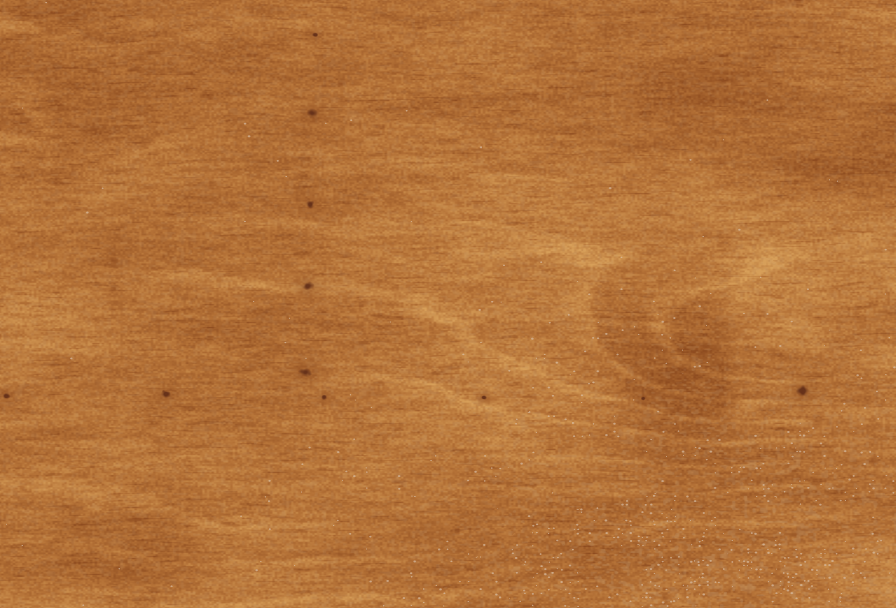
Give the GLSL for this texture, as a Shadertoy shader.

```glsl
// Varnished amber wood board with soft cathedral figure, fine fibres, pin knots and glints
#define DARK_WOOD vec3(0.560, 0.300, 0.125)
#define MID_WOOD vec3(0.708, 0.445, 0.214)
#define PALE_WOOD vec3(0.845, 0.625, 0.350)
#define KNOT_COLOR vec3(0.360, 0.160, 0.085)
#define SHEEN_COLOR vec3(0.740, 0.570, 0.400)
#define GLINT_COLOR vec3(0.860, 0.770, 0.680)
#define FIGURE_CONTRAST 0.98
#define FIBRE_CONTRAST 0.72
#define GRAIN_CONTRAST 0.62
#define RING_COUNT 12.0
#define GLINT_CELLS 150.0

float hash(vec2 p) {
    vec3 q = fract(vec3(p.xyx) * 0.1031);
    q += dot(q, q.yzx + 33.33);
    return fract((q.x + q.y) * q.z);
}

float noise(vec2 p) {
    vec2 i = floor(p), f = fract(p);
    f = f * f * (3.0 - 2.0 * f);
    return mix(mix(hash(i), hash(i + vec2(1, 0)), f.x),
               mix(hash(i + vec2(0, 1)), hash(i + vec2(1, 1)), f.x), f.y);
}

// Signed fractal noise, roughly -0.5 to 0.5
float fbm(vec2 p) {
    float sum = 0.0, amp = 0.5;
    for (int i = 0; i < 5; i++) {
        sum += amp * (noise(p) - 0.5);
        p = mat2(1.98, 0.12, -0.12, 1.98) * p + 17.3;
        amp *= 0.55;
    }
    return sum;
}

float mound(vec2 p, vec2 center, vec2 radius) {
    vec2 q = (p - center) / radius;
    return exp(-dot(q, q));
}

// Height field whose contours are the growth rings
float ringHeight(vec2 p) {
    float h = 0.85 * p.y + 0.12 * fbm(p * vec2(1.6, 3.0) + 4.0);
    h += 0.05 * fbm(p * vec2(6.0, 14.0));
    h += 0.36 * mound(p, vec2(1.30, 0.42), vec2(0.40, 0.16));
    h += 0.30 * mound(p, vec2(1.36, 0.80), vec2(0.32, 0.13));
    h += 0.16 * mound(p, vec2(0.02, 0.76), vec2(0.28, 0.09));
    return h + 0.10 * mound(p, vec2(0.45, 0.20), vec2(0.50, 0.14));
}

// Broad bands, thin pale ring edges and cloudy streaks
float figure(vec2 p) {
    float h = ringHeight(p) * RING_COUNT;
    float band = noise(vec2(h * 0.9, 3.0)) - 0.5;
    float edge = fract(h + 0.4 * noise(p * 5.0));
    float line = smoothstep(0.60, 0.88, edge) * (1.0 - smoothstep(0.88, 1.0, edge));
    float fade = smoothstep(0.35, 0.75, noise(p * vec2(2.5, 6.0) + 9.0));
    float clouds = fbm(p * vec2(2.4, 5.0) + 31.0);
    float streaks = fbm(p * vec2(4.0, 24.0) + 83.0);
    return 0.50 * band + 0.42 * line * fade - 0.05 + 1.05 * clouds + 0.50 * streaks;
}

float fibres(vec2 p) {
    p.y += 0.02 * fbm(p * vec2(3.0, 4.0));
    float broad = noise(p * vec2(6.0, 75.0)) - 0.5;
    float fine = noise(p * vec2(26.0, 210.0) + 7.0) - 0.5;
    float pores = smoothstep(0.74, 0.95, noise(p * vec2(32.0, 260.0) + 51.0));
    return 0.35 * broad + 0.60 * fine - 0.50 * pores + 0.04;
}

// Small core with a soft stain around it
vec2 knot(vec2 p, vec2 center, float radius) {
    vec2 q = (p - center) * vec2(0.8, 1.0);
    float d = length(q) + 0.6 * radius * (noise(p * 190.0) - 0.5);
    return vec2(1.0 - smoothstep(0.3 * radius, 1.3 * radius, d),
                exp(-dot(q, q) / (8.0 * radius * radius)));
}

// One column and one row of pin knots
vec2 knots(vec2 p) {
    vec2 total = vec2(0.0);
    for (int i = 0; i < 6; i++) {
        float k = float(i);
        float r = hash(vec2(k, 5.0)), s = hash(vec2(k, 8.0));
        vec2 columnSpot = vec2(0.518 - 0.004 * k, 0.950 - 0.143 * k + 0.02 * (s - 0.5));
        vec2 rowSpot = vec2(0.01 + 0.262 * k, 0.352 + 0.014 * (r - 0.5));
        if (i < 5) total = max(total, knot(p, columnSpot, mix(0.003, 0.007, s)));
        total = max(total, knot(p, rowSpot, mix(0.003, 0.008, r)));
    }
    return total;
}

// Tiny varnish highlights, one candidate per cell
float glints(vec2 p, float density) {
    vec2 cell = floor(p * GLINT_CELLS), f = fract(p * GLINT_CELLS);
    vec2 spot = 0.3 + 0.4 * vec2(hash(cell + 11.0), hash(cell + 29.0));
    float size = mix(0.18, 0.42, hash(cell + 43.0));
    float d = length((f - spot) * vec2(0.8, 1.0));
    return step(1.0 - density, hash(cell)) * (1.0 - smoothstep(0.2 * size, size, d));
}

void mainImage(out vec4 fragColor, in vec2 fragCoord) {
    vec2 p = fragCoord / iResolution.y;

    // Tone from figure, fibres and fine grain
    float grain = noise(p * vec2(260.0, 345.0)) - 0.5;
    float tone = FIGURE_CONTRAST * figure(p) + FIBRE_CONTRAST * fibres(p) + GRAIN_CONTRAST * grain;

    // Smoky patch with a crisp right side
    float smokeEdge = 1.195 + 0.03 * fbm(p * vec2(4.0, 18.0));
    float smoke = mound(p, vec2(1.14, 0.40), vec2(0.12, 0.16));
    tone -= 0.55 * smoke * (1.0 - smoothstep(smokeEdge - 0.015, smokeEdge + 0.025, p.x));
    vec3 color = mix(MID_WOOD, tone < 0.0 ? DARK_WOOD : PALE_WOOD, min(abs(tone), 1.0));

    // Greyish sheen and glints gather at lower right
    float gloss = mound(p, vec2(1.18, 0.06), vec2(0.42, 0.30));
    float haze = smoothstep(0.50, 0.90, noise(p * vec2(150.0, 240.0) + 70.0));
    color = mix(color, SHEEN_COLOR, haze * (0.16 + 0.22 * gloss));
    float density = 0.002 + 0.20 * gloss * smoothstep(0.35, 0.75, noise(p * vec2(9.0, 14.0)));
    color = mix(color, GLINT_COLOR, 0.65 * glints(p, density));

    vec2 pin = knots(p);
    color = mix(color, DARK_WOOD, 0.40 * pin.y);
    color = mix(color, KNOT_COLOR, 0.85 * pin.x);
    fragColor = vec4(color, 1.0);
}
```
